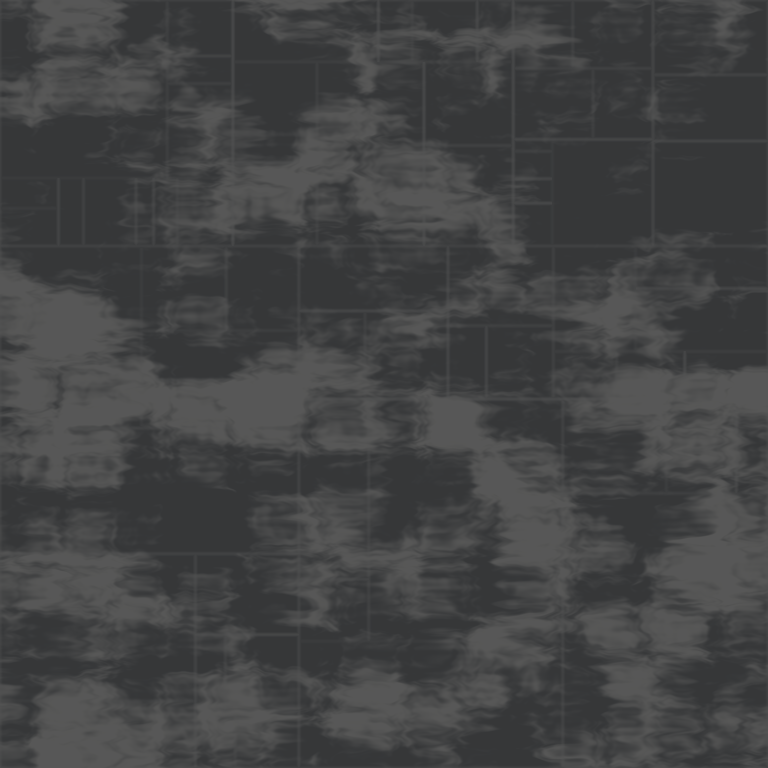
Give the GLSL for this texture, as a WebGL 1 fragment shader.

```glsl
precision highp float;
// Worn charcoal panel: blocky grey smudges with fine streaks and a faint grid of nested rectangles.

uniform vec2 u_resolution;

#define DARK vec3(0.210, 0.215, 0.220)
#define LIGHT vec3(0.342, 0.342, 0.340)
#define LINE_COLOR vec3(0.325, 0.327, 0.328)
#define PATCH_SCALE vec2(5.6, 7.2)
#define PATCH_LOW -0.24
#define PATCH_HIGH 0.48
#define BLOCK_WARP 0.045
#define STREAK_WARP 0.022
#define STREAK_GRAIN 0.17
#define LINE_WIDTH 0.0021
#define LINE_STRENGTH 0.55
#define SEED 17.0

float hash(vec2 p) {
    vec3 q = fract(vec3(p.xyx) * 0.1031 + SEED * 0.0137);
    q += dot(q, q.yzx + 33.33);
    return fract((q.x + q.y) * q.z);
}

vec2 gradient(vec2 cell) {
    float angle = 6.28319 * hash(cell);
    return vec2(cos(angle), sin(angle));
}

float gradientNoise(vec2 p) {
    vec2 i = floor(p);
    vec2 f = p - i;
    vec2 w = f * f * f * (f * (f * 6.0 - 15.0) + 10.0);
    vec2 e = vec2(1.0, 0.0);
    float bottom = mix(dot(gradient(i), f), dot(gradient(i + e), f - e), w.x);
    float top = mix(dot(gradient(i + e.yx), f - e.yx),
                    dot(gradient(i + 1.0), f - 1.0), w.x);
    return mix(bottom, top, w.y);
}

float fbm(vec2 p) {
    float sum = 0.0;
    float amplitude = 1.0;
    for (int i = 0; i < 5; i++) {
        sum += amplitude * gradientNoise(p);
        p = p * vec2(1.93, 2.07) + vec2(19.7, 7.3);
        amplitude *= 0.64;
    }
    return sum;
}

// Squeezes each axis along itself, so smudges gather into blocks with upright and level edges.
vec2 blockWarp(vec2 uv) {
    return uv + BLOCK_WARP * vec2(gradientNoise(uv * vec2(19.0, 3.5) + 57.0),
                                  gradientNoise(uv * vec2(3.5, 22.0) + 83.0));
}

// Shifts rows sideways and, less, columns up or down, which frays the edges.
vec2 streakWarp(vec2 uv) {
    float rows = gradientNoise(uv * vec2(9.0, 110.0)) + gradientNoise(uv * vec2(9.0, 48.0) + 31.0);
    float columns = gradientNoise(uv * vec2(60.0, 12.0) + 7.0);
    return STREAK_WARP * vec2(rows, 0.45 * columns);
}

float lineMask(float dist) {
    float soft = max(0.0021, 0.75 / min(u_resolution.x, u_resolution.y));
    return 1.0 - smoothstep(LINE_WIDTH - soft, LINE_WIDTH + soft, abs(dist));
}

// Splits the canvas into nested rectangles and returns the coverage of their lines.
float nestedPanels(vec2 uv) {
    vec2 low = vec2(0.0);
    vec2 high = vec2(1.0);
    vec2 edge = min(uv, 1.0 - uv);
    float lines = 0.6 * lineMask(min(edge.x, edge.y));
    float id = 1.0;
    for (int level = 0; level < 7; level++) {
        float depth = float(level);
        vec2 size = high - low;
        vec2 key = vec2(id, depth * 7.0);
        if (level > 3 && hash(key + 3.1) > 0.74) break;

        bool vertical = size.x * mix(0.5, 1.3, hash(key + 11.7)) > size.y;
        vec2 cut = mix(low, high, mix(0.25, 0.75, hash(key + 23.9)));
        float dist = vertical ? uv.x - cut.x : uv.y - cut.y;
        float strength = mix(0.25, 1.0, hash(key + 41.3));
        lines = max(lines, strength * lineMask(dist));

        float side = step(0.0, dist);
        if (vertical) {
            low.x = mix(low.x, cut.x, side);
            high.x = mix(cut.x, high.x, side);
        } else {
            low.y = mix(low.y, cut.y, side);
            high.y = mix(cut.y, high.y, side);
        }
        id = id * 2.0 + side;
    }
    return lines;
}

void main() {
    vec2 uv = gl_FragCoord.xy / u_resolution;

    // Smudges with fine horizontal grain
    float smudge = fbm((blockWarp(uv) + streakWarp(uv)) * PATCH_SCALE + SEED);
    smudge += 0.45 * gradientNoise(uv * 2.3 + 3.7);
    smudge += STREAK_GRAIN * gradientNoise(uv * vec2(16.0, 125.0) + 5.0);
    smudge += STREAK_GRAIN * gradientNoise(uv * vec2(30.0, 70.0) + 71.0);
    vec3 color = mix(DARK, LIGHT, smoothstep(PATCH_LOW, PATCH_HIGH, smudge));

    // Faint panel lines, lost in the light smudges
    color = mix(color, max(color, LINE_COLOR), LINE_STRENGTH * nestedPanels(uv));
    gl_FragColor = vec4(color, 1.0);
}
```
